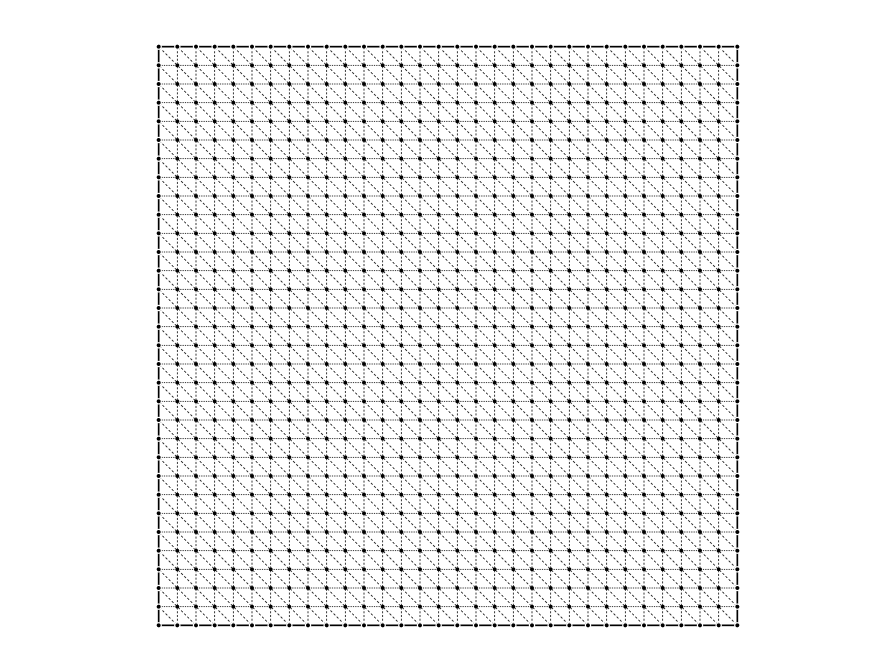
Give the GLSL for this pattern, as a Shadertoy shader.

```glsl
// Square lattice of dots joined by dashed grid lines and diagonals in a bold broken frame.

#define CELLS 31.0            // cells across and down
#define CELLS_PER_HEIGHT 36.0 // cells that fit the canvas height
#define LINE_WIDTH 0.042      // widths and radii are in cells
#define FRAME_WIDTH 0.09
#define DOT_RADIUS 0.105
#define FRAME_GAP 0.17        // clear radius around frame dots
#define DASHES vec3(8.0, 5.0, 6.0) // per cell: horizontal, vertical, diagonal
#define DASH_DUTY 0.55
#define PAPER vec3(1.0)
#define INK vec3(0.0)

// Share of a pixel of size px covered by a stripe centred at distance 0.
float stripe(float d, float width, float px) {
    float top = min(d + 0.5 * px, 0.5 * width);
    float bottom = max(d - 0.5 * px, -0.5 * width);
    return max(top - bottom, 0.0) / px;
}

// Smoothed inside of a shape with signed distance d.
float fill(float d, float px) {
    return clamp(0.5 - d / px, 0.0, 1.0);
}

// Running integral of a square wave with period one.
float dashIntegral(float t) {
    return floor(t) * DASH_DUTY + min(fract(t), DASH_DUTY);
}

// Box-filtered dashes, with a gap centred on each whole t.
float dashes(float t, float count, float px) {
    float s = t * count - 0.5 * (1.0 - DASH_DUTY);
    float h = 0.5 * px * count;
    return (dashIntegral(s + h) - dashIntegral(s - h)) / (2.0 * h);
}

void mainImage(out vec4 fragColor, in vec2 fragCoord) {
    // Lattice coordinates: nodes lie at whole numbers from 0 to CELLS
    float px = CELLS_PER_HEIGHT / iResolution.y;
    vec2 p = (fragCoord - 0.5 * iResolution.xy) * px + 0.5 * CELLS;

    vec2 node = clamp(round(p), 0.0, CELLS);
    float nodeDistance = length(p - node);
    vec2 fromCentre = abs(p - 0.5 * CELLS);
    float edge = max(fromCentre.x, fromCentre.y) - 0.5 * CELLS;

    // Dashed grid lines
    vec2 offset = p - round(p);
    float horizontal = stripe(offset.y, LINE_WIDTH, px) * dashes(p.x, DASHES.x, px);
    float vertical = stripe(offset.x, LINE_WIDTH, px) * dashes(p.y, DASHES.y, px);

    // Dashed diagonals falling to the right, where x + y is whole
    float diagonalIndex = round(p.x + p.y);
    float across = (p.x + p.y - diagonalIndex) * inversesqrt(2.0);
    float along = 0.5 * (p.x - p.y + diagonalIndex);
    float diagonal = stripe(across, LINE_WIDTH, px)
                   * dashes(along, DASHES.z, px * inversesqrt(2.0));

    float ink = max(max(horizontal, vertical), diagonal) * fill(edge, px);

    // Frame, broken around its dots
    float frame = stripe(edge, FRAME_WIDTH, px);
    float clearing = fill(nodeDistance - FRAME_GAP, px);
    float onFrame = fill(abs(edge) - FRAME_GAP, px);
    ink = max(ink * (1.0 - clearing * onFrame), frame * (1.0 - clearing));

    // Dots on the nodes
    ink = max(ink, fill(nodeDistance - DOT_RADIUS, px));

    fragColor = vec4(mix(PAPER, INK, ink), 1.0);
}
```
